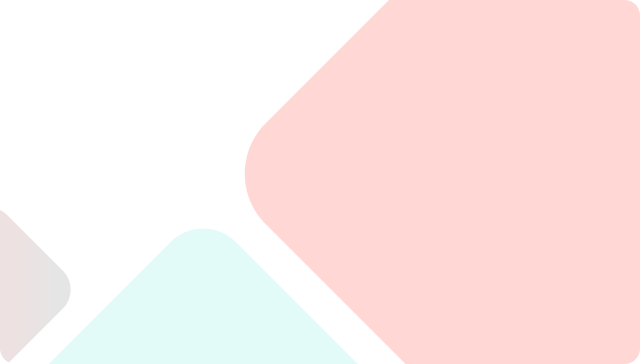
Reproduce this background procedurally as a Shadertoy shader.

```glsl
const vec3 WHITE = vec3(1.0);
const vec3 PINK = vec3(1.0, 0.843, 0.831);
const vec3 MINT = vec3(0.886, 0.986, 0.974);
const vec3 ROSE_GRAY = vec3(0.932, 0.884, 0.882);
const vec3 COOL_GRAY = vec3(0.898, 0.900, 0.900);

// Signed distance to a box with rounded corners
float roundedBox(vec2 p, vec2 halfSize, float radius) {
    vec2 q = abs(p) - halfSize + radius;
    return length(max(q, 0.0)) + min(max(q.x, q.y), 0.0) - radius;
}

// Square standing on its corner, sized by its half diagonal
float roundedDiamond(vec2 p, float halfDiagonal, float radius) {
    vec2 turned = vec2(p.x + p.y, p.y - p.x) * sqrt(0.5);
    return roundedBox(turned, vec2(halfDiagonal * sqrt(0.5)), radius);
}

// Antialiased coverage, one pixel wide
float coverage(float dist, float pixel) {
    return clamp(0.5 - dist / pixel, 0.0, 1.0);
}

void mainImage(out vec4 fragColor, in vec2 fragCoord) {
    float pixel = 1.0 / iResolution.y;
    vec2 p = fragCoord * pixel;
    vec2 cardHalf = 0.5 * iResolution.xy * pixel;

    // Three diamonds reaching past the canvas
    float pinkDist = roundedDiamond(p - vec2(1.847, 0.5228), 1.2557, 0.1957);
    float mintDist = roundedDiamond(p - vec2(0.5582, -0.2603), 0.6849, 0.1267);
    float grayDist = roundedDiamond(p - vec2(-0.032, 0.2043), 0.2568, 0.0744);

    // Horizontal fade inside the small diamond
    vec3 gray = mix(ROSE_GRAY, COOL_GRAY, smoothstep(0.0, 0.19, p.x));

    vec3 color = WHITE;
    color = mix(color, gray, coverage(grayDist, pixel));
    color = mix(color, MINT, coverage(mintDist, pixel));
    color = mix(color, PINK, coverage(pinkDist, pixel));

    // Rounded card corners
    float cardDist = roundedBox(p - cardHalf, cardHalf, 0.043);
    color = mix(WHITE, color, coverage(cardDist, pixel));

    fragColor = vec4(color, 1.0);
}
```
